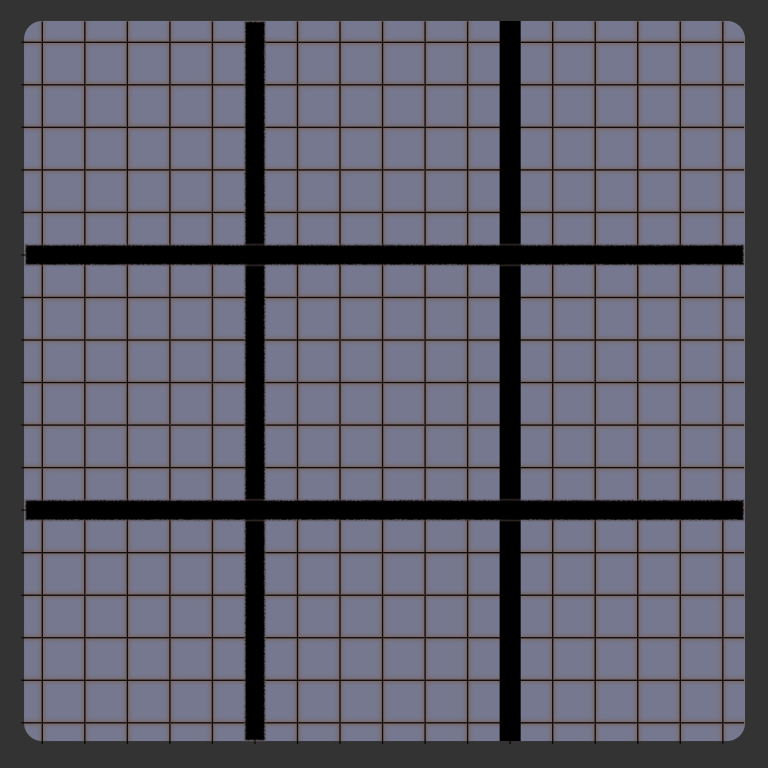
A Shadertoy shader for this pattern:

```glsl
// Slate panel with a fine glowing grid, split into nine blocks by heavy black bars.
#define PITCH 0.05538
#define GRID_SHIFT -0.0003
#define LINE_HALF 0.0009
#define GLOW_WIDTH 0.0042
#define BAR_HALF 0.0137
#define BAR_FUZZ 0.0030
#define CORNER 0.0235
#define BACKDROP vec3(0.20)
#define SLATE vec3(0.46, 0.47, 0.56)
#define GLOW vec3(0.47, 0.40, 0.39)
#define INK vec3(0.03, 0.02, 0.015)
#define GRAIN 0.0012

float boxDistance(vec2 p, vec2 halfSize, float radius) {
    vec2 d = abs(p) - halfSize + radius;
    return length(max(d, 0.0)) + min(max(d.x, d.y), 0.0) - radius;
}

float inside(float d, float aa) {
    return clamp(0.5 - d / aa, 0.0, 1.0);
}

// Exact pixel coverage of a line that may be thinner than a pixel
float lineCoverage(float d, float halfWidth, float aa) {
    float lo = max(d - 0.5 * aa, -halfWidth);
    float hi = min(d + 0.5 * aa, halfWidth);
    return clamp((hi - lo) / aa, 0.0, 1.0);
}

// Distance to the nearest of the 17 grid lines
float gridDistance(float x) {
    float k = clamp(round((x - GRID_SHIFT) / PITCH), 1.0, 17.0);
    return abs(x - GRID_SHIFT - k * PITCH);
}

vec2 gradient(vec2 cell) {
    float h = fract(sin(dot(cell, vec2(127.1, 311.7))) * 43758.5);
    return vec2(cos(6.2832 * h), sin(6.2832 * h));
}

float gradientNoise(vec2 p) {
    vec2 i = floor(p), f = p - i;
    vec2 u = f * f * (3.0 - 2.0 * f);
    float a = dot(gradient(i), f);
    float b = dot(gradient(i + vec2(1, 0)), f - vec2(1, 0));
    float c = dot(gradient(i + vec2(0, 1)), f - vec2(0, 1));
    float d = dot(gradient(i + vec2(1, 1)), f - vec2(1, 1));
    return mix(mix(a, b, u.x), mix(c, d, u.x), u.y);
}

// Black bar with a worn, softly glowing rim
vec3 fuzzyBar(vec3 color, float d, float grain) {
    float rim = 1.0 - smoothstep(-0.0005, 0.0022, d);
    color = mix(color, GLOW * 0.8, 0.45 * rim);
    float core = 1.0 - smoothstep(-BAR_FUZZ, 0.0003, d + grain);
    return mix(color, vec3(0.0), core);
}

void mainImage(out vec4 fragColor, in vec2 fragCoord) {
    float size = min(iResolution.x, iResolution.y);
    float aa = 1.0 / size;
    vec2 p = (fragCoord - 0.5 * iResolution.xy) / size + 0.5;
    p.y = 1.0 - p.y; // measured from the top

    // Rounded panel
    vec2 panelCenter = vec2(0.5007, 0.4961);
    vec2 panelHalf = vec2(0.4694, 0.4688);
    float panel = inside(boxDistance(p - panelCenter, panelHalf, CORNER), aa);

    // Fine grid: warm glow under thin dark lines, which overshoot slightly
    vec2 lineDist = vec2(gridDistance(p.x), gridDistance(p.y));
    vec2 halo = exp(-pow(lineDist / GLOW_WIDTH, vec2(2.0)));
    float glow = 1.0 - (1.0 - 0.85 * halo.x) * (1.0 - 0.85 * halo.y);
    vec3 color = mix(BACKDROP, mix(SLATE, GLOW, glow), panel);
    float gridArea = inside(boxDistance(p - 0.4984, vec2(0.4704), 0.0), aa);
    float ink = max(lineCoverage(lineDist.x, LINE_HALF, aa),
                    lineCoverage(lineDist.y, LINE_HALF, aa));
    color = mix(color, INK, 0.93 * ink * gridArea);

    // Heavy bars on every sixth line: the second upright is crisp, the rest worn
    float grain = GRAIN * gradientNoise(p * 400.0);
    for (int i = 1; i <= 2; i++) {
        float x = GRID_SHIFT + 6.0 * PITCH * float(i);
        float d = boxDistance(p - vec2(x, panelCenter.y), vec2(BAR_HALF, panelHalf.y), 0.0);
        color = i == 1 ? fuzzyBar(color, d, grain) : mix(color, vec3(0.0), inside(d, aa));
    }
    // Level bars pass over the uprights
    for (int i = 1; i <= 2; i++) {
        float y = GRID_SHIFT + 6.0 * PITCH * float(i);
        float d = boxDistance(p - vec2(panelCenter.x, y), vec2(panelHalf.x - 0.001, BAR_HALF), 0.0);
        color = fuzzyBar(color, d, grain);
    }
    fragColor = vec4(color, 1.0);
}
```
